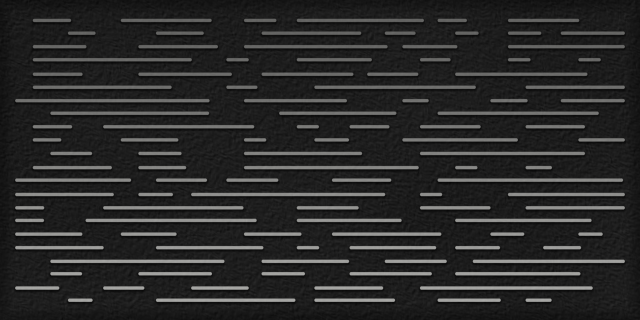
This pattern is drawn by a Shadertoy shader. Its source:

```glsl
float hash(vec2 p) {
    vec3 q = fract(p.xyx * 0.1031);
    q += dot(q, q.yzx + 33.33);
    return fract((q.x + q.y) * q.z);
}

float noise(vec2 p) {
    vec2 i = floor(p), f = fract(p);
    f = f * f * (3.0 - 2.0 * f);
    return mix(mix(hash(i), hash(i + vec2(1, 0)), f.x),
               mix(hash(i + vec2(0, 1)), hash(i + vec2(1, 1)), f.x), f.y);
}

// Height of the pebbled surface, with short slanted wrinkles
float leatherHeight(vec2 p) {
    p += 0.012 * vec2(noise(p * 28.0), noise(p * 28.0 + 50.0));
    vec2 slanted = mat2(0.85, 0.53, -0.53, 0.85) * p;
    return 0.7 * noise(slanted * vec2(95.0, 150.0) + 300.0)
         + 0.3 * noise(p * 210.0 + 70.0);
}

float capsuleDistance(vec2 p, float left, float right, float radius) {
    return length(vec2(p.x - clamp(p.x, left + radius, right - radius), p.y)) - radius;
}

void mainImage(out vec4 fragColor, in vec2 fragCoord) {
    vec2 p = fragCoord / iResolution.y;
    float width = iResolution.x / iResolution.y;
    float pixel = 1.0 / iResolution.y;

    // Embossed dark leather, lit from the upper left
    float relief = leatherHeight(p) - leatherHeight(p + vec2(-0.004, 0.005));
    float shade = 0.112 + 0.075 * relief;
    shade += 0.016 * (noise(p * 3.0 + 8.0) - 0.5);

    // Darker rim
    vec2 rim = min(p, vec2(width, 1.0) - p);
    shade *= mix(0.72, 1.0, smoothstep(0.0, 0.05, min(rim.x, rim.y)));

    // Nearest of 22 rows, slightly uneven in height
    float pitch = 0.0418;
    float row = clamp(floor((0.9375 - p.y) / pitch + 0.5), 0.0, 21.0);
    float rowY = 0.9375 - row * pitch + 0.005 * (hash(vec2(row, 91.0)) - 0.5);
    vec2 local = vec2(p.x, p.y - rowY);

    // Dashes of random length, starting on a coarse column grid
    float column = 0.055, margin = 0.047;
    float dash = 1.0, shadow = 1.0;
    float left = margin + column * floor(4.5 * pow(hash(vec2(row, 7.0)), 2.0));
    for (int i = 0; i < 16; i++) {
        float lengthSeed = hash(vec2(row + 3.0, float(i) * 2.0 + 17.0));
        float gapSeed = hash(vec2(row + 40.0, float(i) * 3.0 + 29.0));
        float right = min(left + mix(0.07, 0.62, lengthSeed * lengthSeed), width - margin);
        if (right - left < 0.05) break;
        dash = min(dash, capsuleDistance(local, left, right, 0.0056));
        shadow = min(shadow, capsuleDistance(local + vec2(0.0, 0.004), left, right, 0.0056));
        left = margin + column * ceil((right + mix(0.035, 0.18, gapSeed) - margin) / column);
    }

    // Soft shadow under each dash
    shade *= 1.0 - 0.55 * smoothstep(0.007, -0.002, shadow);
    vec3 color = vec3(shade);

    // Grey dashes, brighter towards the bottom
    float grey = mix(0.65, 0.39, smoothstep(0.02, 0.98, p.y)) + 0.03 * relief;
    grey *= mix(0.8, 1.0, smoothstep(0.0, -0.003, dash));
    vec3 dashColor = grey * vec3(1.0, 1.0, 0.985);
    color = mix(color, dashColor, smoothstep(0.6 * pixel, -0.6 * pixel, dash));

    fragColor = vec4(color, 1.0);
}
```
